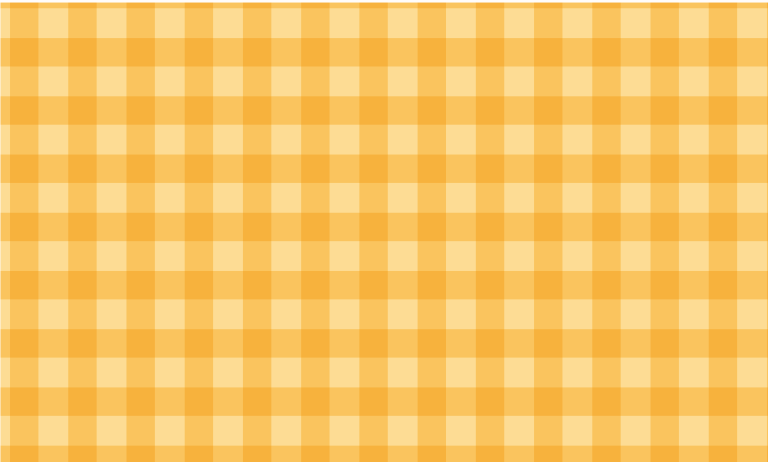
Write a Shadertoy shader that draws this pattern.

```glsl
// Coverage of one stripe per unit cell, smoothed over a pixel
vec2 stripes(vec2 cell, vec2 center, float width, vec2 pixel) {
    vec2 dist = abs(fract(cell - center + 0.5) - 0.5);
    return clamp((0.5 * width - dist) / pixel + 0.5, 0.0, 1.0);
}

void mainImage(out vec4 fragColor, in vec2 fragCoord) {
    // Canvas position measured from the upper left
    vec2 uv = fragCoord / iResolution.xy;
    uv.y = 1.0 - uv.y;

    vec2 repeats = vec2(13.19, 7.935);
    vec2 pixel = 1.0 / iResolution.xy;
    vec2 band = stripes(uv * repeats, vec2(0.416, 0.898), 0.488, pixel * repeats);

    // Gingham: bare cloth, single stripe, crossed stripes
    vec3 cloth = vec3(0.992, 0.863, 0.580);
    vec3 stripe = vec3(0.980, 0.770, 0.370);
    vec3 crossing = vec3(0.970, 0.698, 0.240);
    vec3 color = mix(mix(cloth, stripe, band.x), mix(stripe, crossing, band.x), band.y);

    // Thin pale margin along the top and left edges
    vec2 inside = clamp((uv - vec2(0.0006, 0.0055)) / pixel + 0.5, 0.0, 1.0);
    color = mix(vec3(1.0, 0.99, 0.98), color, inside.x * inside.y);

    fragColor = vec4(color, 1.0);
}
```
